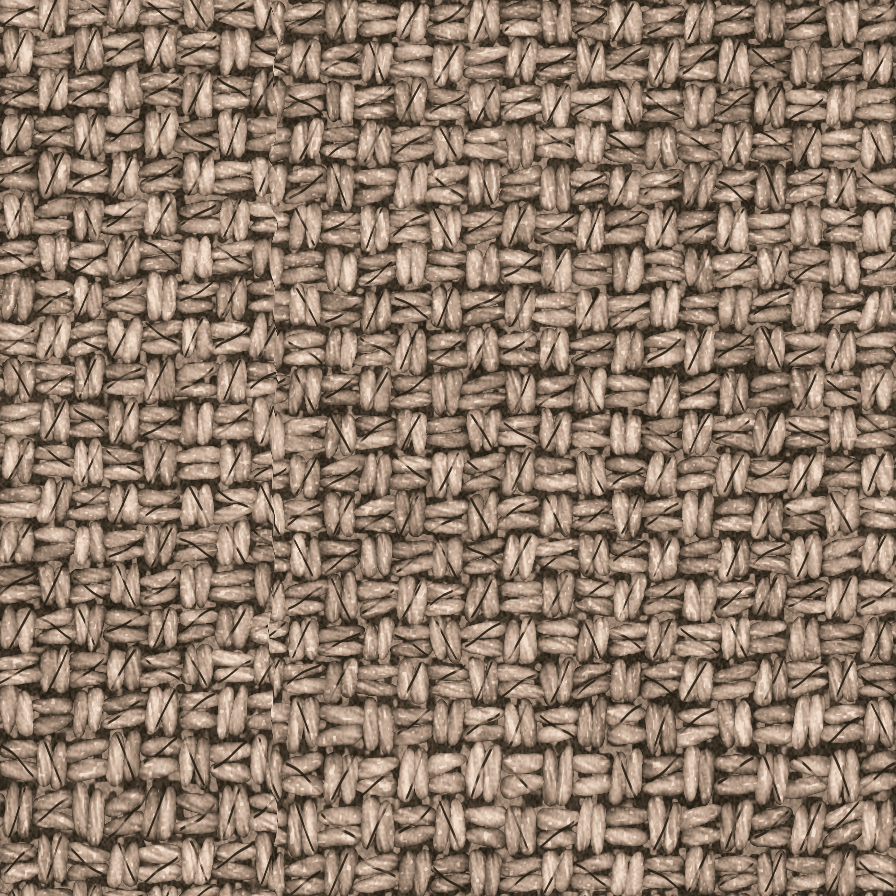
Reproduce this texture procedurally as a three.js fragment shader.

```glsl
varying vec2 vUv;

#define COLS 25.0
#define ROWS 21.0
#define STRETCH 0.75
#define SEAM_X 0.305
#define SEAM_SHIFT 0.27
#define WOBBLE 0.09
#define UPRIGHT_SIZE vec2(0.235, 0.54)
#define FLAT_SIZE vec2(0.195, 0.64)
#define THREAD_WIDTH 0.026
#define THREAD_CHANCE 0.75
#define GRAIN 0.17

const vec3 GROUND = vec3(0.14, 0.115, 0.075);
const vec3 SHADE = vec3(0.43, 0.36, 0.30);
const vec3 YARN = vec3(0.72, 0.615, 0.535);
const vec3 SHEEN = vec3(0.95, 0.87, 0.80);

float hash(vec2 p) {
  p = fract(p * vec2(0.1031, 0.1137));
  p += dot(p, p.yx + 33.33);
  return fract((p.x + p.y) * p.x * 7.31);
}

float noise(vec2 p) {
  vec2 i = floor(p), f = fract(p);
  f = f * f * (3.0 - 2.0 * f);
  return mix(mix(hash(i), hash(i + vec2(1.0, 0.0)), f.x),
             mix(hash(i + vec2(0.0, 1.0)), hash(i + 1.0), f.x), f.y);
}

// Height, tone and coverage of one yarn; q is (across, along)
vec3 strand(vec2 q, vec2 size, vec2 seed) {
  float taper = 1.0 + 0.8 * (hash(seed + 3.7) - 0.5) * q.y / size.y;
  vec2 n = q / (size * vec2(taper, 0.92 + 0.16 * hash(seed + 8.1)));
  n.x += 0.14 * (noise(vec2(q.y * 6.0, 3.0) + seed * 11.0) - 0.5);
  float body = 1.0 - n.x * n.x - pow(abs(n.y), 4.0);
  float height = sqrt(max(body, 0.0));
  float twist = q.x * 14.0 + q.y * 4.0;
  float fibre = noise(vec2(twist, q.y * 2.5) + seed * 17.0);
  float speck = smoothstep(0.74, 0.9, noise(q * vec2(14.0, 8.0) + seed * 29.0));
  float tone = -0.04 + 0.73 * pow(height, 0.85) + 0.34 * (fibre - 0.5);
  tone += 0.2 * (hash(seed) - 0.5) + 0.25 * speck * height;
  tone -= 0.12 * n.y * n.y;
  return vec3(height, tone, smoothstep(0.0, 0.14, body));
}

// Fine dark thread lying diagonally over a bundle
float thread(vec2 q, vec2 cell, bool upright) {
  float lean = hash(cell + 5.3) < 0.72 ? 1.0 : -1.0;
  float slope = lean * (upright ? 1.8 : 0.55);
  float offset = 0.3 * (hash(cell + 9.1) - 0.5);
  float bend = 0.03 * sin(q.x * 6.0 + 6.3 * hash(cell));
  float d = abs(q.y - slope * q.x - offset - bend) / sqrt(1.0 + slope * slope);
  float line = 1.0 - smoothstep(THREAD_WIDTH * 0.5, THREAD_WIDTH * 1.6, d);
  vec2 fade = 1.0 - smoothstep(vec2(0.44), vec2(0.5), abs(q));
  float worn = 0.3 + 0.7 * smoothstep(0.25, 0.5, noise(q * 4.0 + cell * 7.0));
  return line * worn * fade.x * fade.y * step(hash(cell + 1.9), THREAD_CHANCE);
}

vec3 yarnColor(float t) {
  vec3 c = mix(GROUND, SHADE, clamp(t / 0.34, 0.0, 1.0));
  c = mix(c, YARN, clamp((t - 0.34) / 0.3, 0.0, 1.0));
  return mix(c, SHEEN, clamp((t - 0.64) / 0.32, 0.0, 1.0));
}

void main() {
  // Weave grid: taller rows at the foot, a shifted panel and loose drift
  vec2 p = vUv * vec2(COLS, ROWS + STRETCH);
  p.y -= STRETCH * smoothstep(0.0, 0.24, vUv.y);
  p += WOBBLE * (vec2(noise(p * 0.7), noise(p * 0.7 + 41.0)) - 0.5) * 2.0;
  float seam = SEAM_X + 0.012 * (noise(vec2(vUv.y * 40.0, 5.0)) - 0.5);
  p.y -= SEAM_SHIFT * (1.0 - smoothstep(seam - 0.001, seam + 0.001, vUv.x));
  vec2 home = floor(p);

  // Dark ground with faint fuzz and buried yarn
  float tone = 0.03 + 0.14 * noise(p * 15.0);
  tone += 0.42 * smoothstep(0.52, 0.72, noise(p * vec2(5.0, 6.0) + 70.0));
  float top = 0.0;

  // Paired yarns, alternating upright and flat
  for (int j = -1; j <= 1; j++) {
    for (int i = -1; i <= 1; i++) {
      vec2 cell = home + vec2(float(i), float(j));
      vec2 q = p - cell - 0.5;
      bool upright = mod(cell.x + cell.y, 2.0) > 0.5;
      vec2 local = upright ? q : q.yx;
      for (int k = 0; k < 2; k++) {
        float side = float(k) * 2.0 - 1.0;
        vec2 seed = cell + vec2(60.0 + 37.0 * float(k), 20.0);
        vec2 s = local;
        float slant = 0.26 * (hash(seed + 2.3) - 0.5) + 0.07;
        s.x -= side * (upright ? 0.21 : 0.2) + s.y * slant;
        s.y -= 0.14 * (hash(seed + 6.9) - 0.5);
        vec3 yarn = strand(s, upright ? UPRIGHT_SIZE : FLAT_SIZE, seed);
        float level = yarn.x * (upright ? 1.25 : 1.0);
        if (level > top) {
          tone = mix(tone, yarn.y + (upright ? 0.08 : 0.02), yarn.z);
          top = level;
        }
      }
    }
  }

  // Overlying thread, then fine grain and slow unevenness
  bool standing = mod(home.x + home.y, 2.0) > 0.5;
  tone += GRAIN * (noise(p * 19.0) - 0.5) + 0.06 * (noise(p * 0.45 + 13.0) - 0.5);
  tone *= 1.0 - 0.9 * thread(p - home - 0.5, home + 80.0, standing);
  gl_FragColor = vec4(yarnColor(clamp(tone, 0.0, 1.0)), 1.0);
}
```
